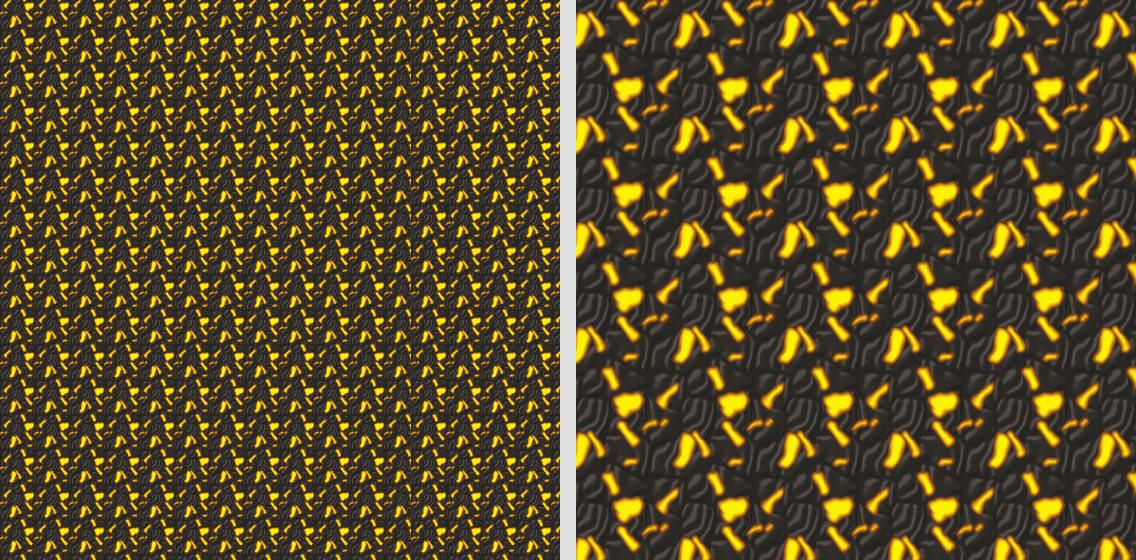
Left: the whole. Right: its middle third, enlarged.
This texture is drawn by a WebGL 1 fragment shader. Its source:

```glsl
precision highp float;

// Cooling lava: a 16 by 16 grid of identical tiles of dark ropy rock with molten pools.
// Rock is embossed cellular plates with curved folds; pools are rounded segments
// coloured by depth. One vertical seam shifts the tiles to its right.

uniform vec2 u_resolution;

const float TAU = 6.28319;

vec2 hash2(vec2 cell) {
  return fract(sin(vec2(dot(cell, vec2(127.1, 311.7)), dot(cell, vec2(269.5, 183.3)))) * 4375.85);
}

// Layered sines with whole periods, so the tile still wraps.
vec2 warp(vec2 p) {
  return p + 0.014 * sin(TAU * (3.0 * p.yx + vec2(0.1, 0.6)))
           + 0.007 * sin(TAU * (vec2(5.0, 7.0) * p.yx + 2.0 * p));
}

// Height of the crust: domed plates, each folded along arcs of its own.
float crustHeight(vec2 p) {
  p *= 3.0;
  vec2 cell = floor(p);
  float nearest = 9.0, second = 9.0;
  vec2 offset = vec2(0.0), seed = vec2(0.0);
  for (int j = -1; j <= 1; j++) {
    for (int i = -1; i <= 1; i++) {
      vec2 neighbour = cell + vec2(float(i), float(j));
      vec2 random = hash2(mod(neighbour, 3.0));
      vec2 toPoint = p - neighbour - 0.15 - 0.7 * random;
      float d = length(toPoint * vec2(1.0, 0.85));
      if (d < nearest) {
        second = nearest;
        nearest = d;
        offset = toPoint;
        seed = random;
      } else {
        second = min(second, d);
      }
    }
  }
  float angle = TAU * seed.x;
  float arc = length(offset - 0.9 * vec2(cos(angle), sin(angle)));
  float folds = sin(19.0 * arc + 2.0 * sin(4.0 * offset.x + TAU * seed.y));
  float plate = smoothstep(0.0, 0.25, second - nearest);
  return plate * (0.5 + 0.38 * folds) - 0.3 * nearest;
}

// Signed distance to a rounded segment, repeated in every tile.
float pool(vec2 p, vec2 centre, vec2 halfAxis, float radius) {
  vec2 q = fract(p - centre + 0.5) - 0.5;
  float along = clamp(dot(q, halfAxis) / dot(halfAxis, halfAxis), -1.0, 1.0);
  return length(q - halfAxis * along) - radius;
}

float moltenDistance(vec2 p) {
  // Broad lumpy pool and the thin sliver above it
  float d = pool(p, vec2(0.51, 0.67), vec2(0.055, 0.02), 0.080);
  d = min(d, pool(p, vec2(0.45, 0.60), vec2(0.02, 0.02), 0.055));
  d = min(d, pool(p, vec2(0.33, 0.89), vec2(0.025, -0.065), 0.046));
  // Crescent and ember below
  d = min(d, pool(p, vec2(0.50, 0.375), vec2(0.05, -0.06), 0.046));
  d = min(d, pool(p, vec2(0.53, 0.11), vec2(0.03, 0.01), 0.028));
  // Slanted streak and two sparks
  d = min(d, pool(p, vec2(0.875, 0.735), vec2(0.06, 0.08), 0.036));
  d = min(d, pool(p, vec2(0.71, 0.45), vec2(0.03, 0.02), 0.026));
  d = min(d, pool(p, vec2(0.84, 0.48), vec2(0.015, 0.02), 0.022));
  // Tall pool with a narrow companion
  d = min(d, pool(p, vec2(0.04, 0.20), vec2(0.025, 0.10), 0.062));
  return min(d, pool(p, vec2(0.195, 0.27), vec2(0.035, -0.075), 0.035));
}

vec3 lavaTile(vec2 p) {
  // Crust lit from the upper left
  vec2 q = warp(p);
  float height = crustHeight(q);
  float light = height - crustHeight(q + vec2(-0.013, 0.018));
  vec3 colour = vec3(0.19, 0.18, 0.16) * (0.85 + 0.15 * smoothstep(-0.4, 0.1, light));
  colour = mix(colour, vec3(0.32, 0.29, 0.28), smoothstep(0.06, 0.38, light));
  colour *= 0.85 + 0.15 * smoothstep(-0.2, 0.2, height);

  // Heat rises from the scorched rim to the yellow core
  float d = moltenDistance(q) + 0.008 * light;
  colour = mix(colour, vec3(0.46, 0.25, 0.10), smoothstep(0.024, 0.010, d));
  colour = mix(colour, vec3(0.73, 0.47, 0.09), smoothstep(0.008, -0.004, d));
  colour = mix(colour, vec3(0.94, 0.72, 0.05), smoothstep(-0.006, -0.018, d));
  return mix(colour, vec3(0.99, 0.95, 0.03), smoothstep(-0.020, -0.032, d));
}

void main() {
  vec3 sum = vec3(0.0);
  // Four samples per pixel smooth the folds and the seam
  for (int j = 0; j < 2; j++) {
    for (int i = 0; i < 2; i++) {
      vec2 jitter = 0.5 * vec2(float(i), float(j)) - 0.25;
      vec2 uv = (gl_FragCoord.xy + jitter) / u_resolution;
      vec2 p = 16.0 * uv - vec2(0.333, 0.167);
      p.x += 0.23 * step(0.7335, uv.x);
      sum += lavaTile(fract(p));
    }
  }
  gl_FragColor = vec4(sum / 4.0, 1.0);
}
```
